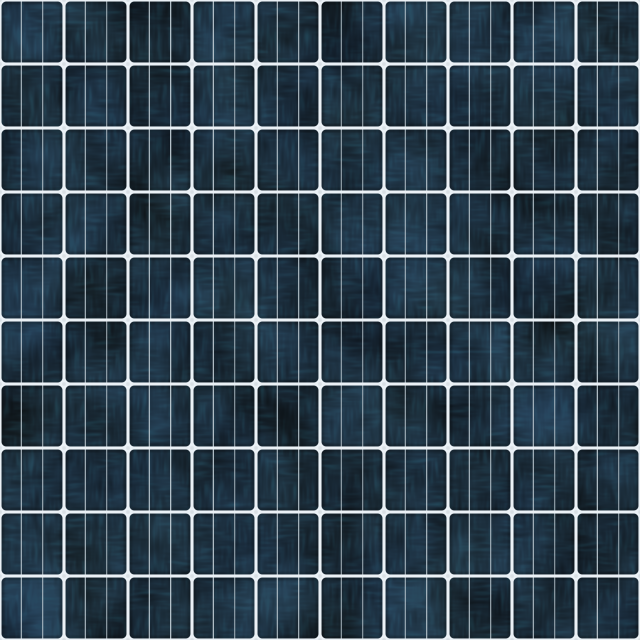
Write a Shadertoy shader that draws this texture.

```glsl
vec2 gradient(vec2 cell, vec2 period) {
    vec3 p = fract(mod(cell, period).xyx * vec3(0.1031, 0.1030, 0.0973));
    p += dot(p, p.yzx + 33.33);
    float angle = 6.2832 * fract((p.x + p.y) * p.z);
    return vec2(cos(angle), sin(angle));
}

// Gradient noise that wraps once over the canvas, roughly -0.7 to 0.7
float noise(vec2 uv, vec2 period) {
    vec2 p = uv * period, i = floor(p), f = p - i;
    vec2 e = vec2(0.0, 1.0);
    vec2 u = f * f * f * (f * (f * 6.0 - 15.0) + 10.0);
    float low = mix(dot(gradient(i, period), f),
                    dot(gradient(i + e.yx, period), f - e.yx), u.x);
    float high = mix(dot(gradient(i + e.xy, period), f - e.xy),
                     dot(gradient(i + e.yy, period), f - e.yy), u.x);
    return mix(low, high, u.y);
}

float roundedBox(vec2 p, float halfSize, float radius) {
    vec2 q = abs(p) - halfSize + radius;
    return length(max(q, 0.0)) + min(max(q.x, q.y), 0.0) - radius;
}

// Short crossing fibres, each direction showing in its own patches
float weave(vec2 uv) {
    float across = noise(uv, vec2(24.0, 130.0)) + 0.6 * noise(uv, vec2(40.0, 210.0));
    float down = noise(uv + 0.37, vec2(130.0, 24.0)) + 0.6 * noise(uv + 0.37, vec2(210.0, 40.0));
    float patches = smoothstep(-0.3, 0.3, noise(uv + 0.61, vec2(23.0)));
    return mix(across, down, patches);
}

void mainImage(out vec4 fragColor, in vec2 fragCoord) {
    vec2 uv = fragCoord / iResolution.xy;
    vec2 id = floor(uv * 10.0);
    vec2 p = fract(uv * 10.0) - 0.5;
    float pixel = 10.0 / min(iResolution.x, iResolution.y);

    // Cloudy silicon with a small tone shift per cell
    float clouds = noise(uv, vec2(7.0)) + 0.7 * noise(uv + 0.23, vec2(15.0))
                 + 0.4 * noise(uv + 0.71, vec2(34.0));
    float fibres = weave(uv);
    float tone = 0.64 + 0.62 * clouds + 0.3 * fibres + 0.07 * gradient(id, vec2(10.0)).x;
    vec3 color = mix(vec3(0.055, 0.085, 0.11), vec3(0.142, 0.242, 0.32), clamp(tone, 0.0, 1.15));
    color += vec3(0.0, 0.045, 0.04) * max(fibres, 0.0);
    color += vec3(-0.005, 0.0, 0.025) * noise(uv + 0.47, vec2(9.0));

    // Darker rim inside each cell
    float edge = roundedBox(p, 0.476, 0.075);
    color *= 1.0 - 0.22 * smoothstep(-0.07, -0.015, edge);

    // Two thin busbars, uneven in brightness
    float bar = clamp((0.0095 - abs(abs(p.x) - 1.0 / 6.0)) / pixel + 0.5, 0.0, 1.0);
    float shine = 0.85 + 0.15 * gradient(vec2(id.x, step(0.0, p.x)), vec2(10.0)).y;
    color = mix(color, vec3(0.74, 0.79, 0.82), bar * shine);

    // Pale backing in the gaps, faintly grey at the crossings
    float crossing = length(0.5 - abs(p));
    vec3 backing = vec3(0.92, 0.945, 0.965) - 0.07 * smoothstep(0.045, 0.015, crossing);
    color = mix(color, backing, smoothstep(-0.7, 0.7, edge / pixel));

    fragColor = vec4(color, 1.0);
}
```
